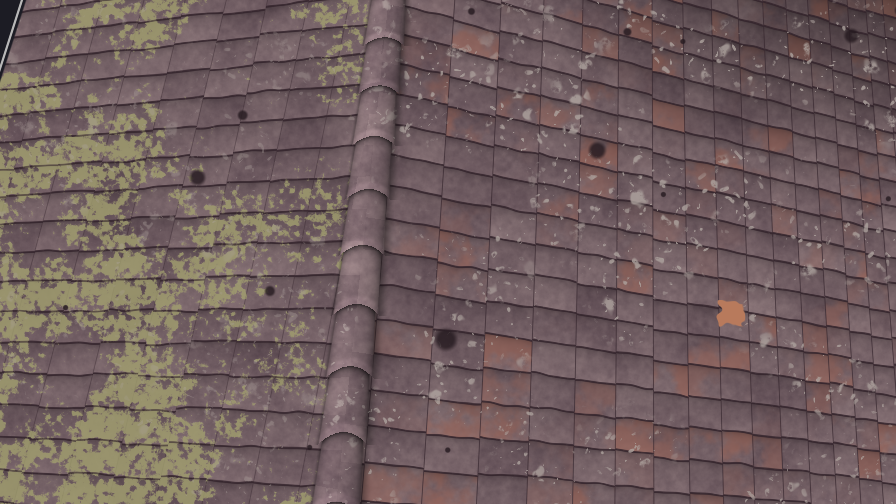
Write a Shadertoy shader that draws this texture.

```glsl
// Weathered tiled roof: two slopes in perspective meeting at a ridge of round caps, with lichen.
#define ROW_SEAM 0.0019
#define COLUMN_SEAM 0.0010
#define STAGGER 0.16
#define LICHEN_AMOUNT 0.60
#define SPOT_DENSITY 0.42
#define TILE_DARK vec3(0.35, 0.28, 0.31)
#define TILE_LIGHT vec3(0.54, 0.46, 0.47)
#define TILE_RED vec3(0.56, 0.37, 0.33)
#define SEAM_COLOR vec3(0.20, 0.14, 0.17)
#define LICHEN_GREEN vec3(0.63, 0.62, 0.43)
#define LICHEN_PALE vec3(0.68, 0.64, 0.62)

float hash(vec2 p) {
    vec3 q = fract(p.xyx * 0.1031);
    q += dot(q, q.yzx + 33.33);
    return fract((q.x + q.y) * q.z);
}

float noise(vec2 p) {
    vec2 i = floor(p), f = fract(p);
    f = f * f * (3.0 - 2.0 * f);
    return mix(mix(hash(i), hash(i + vec2(1, 0)), f.x),
               mix(hash(i + vec2(0, 1)), hash(i + vec2(1, 1)), f.x), f.y);
}

float fbm(vec2 p) {
    float sum = 0.0, amp = 0.533;
    for (int i = 0; i < 4; i++) {
        sum += amp * noise(p);
        p = mat2(1.6, 1.2, -1.2, 1.6) * p + 17.3;
        amp *= 0.5;
    }
    return sum;
}

// Scattered round spots of random size, one candidate per grid cell
float spots(vec2 p, float density) {
    float cover = 0.0;
    for (int j = -1; j <= 1; j++)
    for (int i = -1; i <= 1; i++) {
        vec2 cell = floor(p) + vec2(i, j);
        vec2 center = cell + vec2(hash(cell), hash(cell + 57.3));
        float radius = mix(0.10, 0.42, pow(hash(cell + 23.1), 3.0));
        float present = step(hash(cell + 91.7), density);
        float d = length(p - center);
        cover = max(cover, present * (1.0 - smoothstep(radius * 0.6, radius * 1.2, d)));
    }
    return cover;
}

// Perspective tile coordinates (column, row); y runs downward
vec2 leftTiles(vec2 p) {
    float s = (p.x - 2.083) / (p.y + 6.944);
    float r = (p.y - 0.662) / (p.x + 5.09);
    return vec2(85.0 * s, (10.75 + 93.2 * r) / (1.0 + 0.838 * r));
}

vec2 rightTiles(vec2 p) {
    float s = (p.x - 1.273) / (p.y + 5.625);
    float r = (p.y - 1.433) / (6.25 - p.x);
    return vec2((s + 0.084) / (0.0148 - 0.05 * s), (20.4 + 78.2 * r) / (1.0 + 0.673 * r));
}

void mainImage(out vec4 fragColor, in vec2 fragCoord) {
    float px = 1.0 / iResolution.y;
    vec2 p = vec2(fragCoord.x, iResolution.y - fragCoord.y) * px;
    float axis = 0.771 - 0.104 * p.y;
    float side = step(axis, p.x);
    float grain = fbm(p * 95.0), blotch = fbm(p * 13.0 + 5.0);

    // Tile cell, its size on the canvas and its edges
    vec2 uv = mix(leftTiles(p), rightTiles(p), side);
    vec2 dx = dFdx(uv), dy = dFdy(uv);
    vec2 size = px / max(sqrt(dx * dx + dy * dy), vec2(0.0001));
    uv.y += STAGGER * (hash(vec2(floor(uv.x), side + 3.0)) - 0.5) + 0.08 * (noise(p * 32.0) - 0.5);
    vec2 f = fract(uv), id = floor(uv) + side * 100.0;
    vec2 edge = min(f, 1.0 - f) * size;
    float rowSeam = 1.0 - smoothstep(ROW_SEAM - 0.6 * px, ROW_SEAM + 0.6 * px, edge.y);
    float columnSeam = 1.0 - smoothstep(COLUMN_SEAM - 0.6 * px, COLUMN_SEAM + 0.6 * px, edge.x);

    // Fired clay: per-tile tone, stains and red tiles on the right slope
    float tone = 0.6 * blotch + 0.32 * hash(id) + 0.5 * (grain - 0.5) + 0.04;
    vec3 clay = mix(TILE_DARK, TILE_LIGHT, tone);
    float red = smoothstep(0.5, 1.0, hash(id + 41.0)) * smoothstep(0.3, 0.65, fbm(p * 22.0));
    vec3 color = mix(clay, TILE_RED, side * 0.75 * red);
    color *= (0.95 + 0.11 * f.y) * (1.0 - 0.22 * exp(-f.y * size.y / 0.007));
    color *= 1.0 - 0.25 * side * smoothstep(0.45, 0.0, p.y) * smoothstep(0.9, 1.75, p.x);
    color = mix(color, SEAM_COLOR, max(0.85 * rowSeam, mix(0.38, 0.65, side) * columnSeam));

    // Green lichen in bands along the left slope
    float band = smoothstep(0.32, 0.68, fbm(uv * vec2(0.65, 0.42) + 9.0));
    band *= mix(1.0, 0.75, smoothstep(0.1, 0.65, p.x)) * (0.7 + 0.3 * sin(3.14159 * f.y));
    float green = smoothstep(0.0, 0.2, grain + LICHEN_AMOUNT * band - 0.80);
    color = mix(color, LICHEN_GREEN, 0.8 * green * (1.0 - side) * (1.0 - 0.6 * rowSeam));

    // Pale lichen spots and a few dark holes
    vec2 warped = p + 0.014 * (vec2(noise(p * 70.0), noise(p * 70.0 + 31.0)) - 0.5);
    float pale = max(spots(warped * 26.0, SPOT_DENSITY), spots(warped * 60.0, SPOT_DENSITY));
    pale *= smoothstep(0.38, 0.62, fbm(p * 8.0 + 40.0)) * smoothstep(0.25, 0.55, grain);
    color = mix(color, LICHEN_PALE, pale * mix(0.35, 0.8, side));
    color = mix(color, SEAM_COLOR * 0.7, 0.8 * spots(p * 18.0 + 70.0, 0.025));

    // One chipped tile baring fresh clay
    vec2 chip = abs(warped - vec2(1.452, 0.621)) - vec2(0.025, 0.022);
    color = mix(color, vec3(0.72, 0.48, 0.36), 1.0 - smoothstep(-px, px, max(chip.x, chip.y)));

    // Ridge caps: flared half cylinders with arched joints and a cast shadow
    float halfWidth = 0.036 + 0.009 * p.y;
    float across = (p.x - axis) / halfWidth;
    float bend = min(across * across, 1.3);
    float cap = (p.y - 0.074) / (0.0914 + 0.0239 * p.y) - 0.15 * bend;
    float along = fract(cap);
    across /= 0.92 + 0.16 * along;
    color *= 1.0 - 0.4 * (1.0 - smoothstep(0.9, mix(1.2, 1.5, side), abs(across)));
    vec3 capColor = mix(TILE_DARK, TILE_LIGHT, tone + 0.25 * hash(vec2(floor(cap), 8.0)) - 0.08);
    capColor = mix(capColor, LICHEN_PALE, 0.55 * pale);
    capColor *= 1.08 - 0.16 * across - 0.32 * pow(min(abs(across), 1.2), 4.0);
    capColor *= 1.0 + 0.15 * smoothstep(0.82, 0.92, along) - 0.6 * exp(-along / 0.07);
    float blur = px / halfWidth;
    color = mix(color, capColor, 1.0 - smoothstep(1.0 - blur, 1.0 + blur, abs(across)));

    // Dark corner beyond the verge with a bright gutter line
    float verge = (p.x + 0.32 * p.y - 0.052) / 1.05;
    color = mix(color, vec3(0.11, 0.11, 0.14), 1.0 - smoothstep(-px, px, verge));
    color = mix(color, vec3(0.72), 1.0 - smoothstep(0.001, 0.001 + 1.2 * px, abs(verge + 0.008)));
    fragColor = vec4(color, 1.0);
}
```
